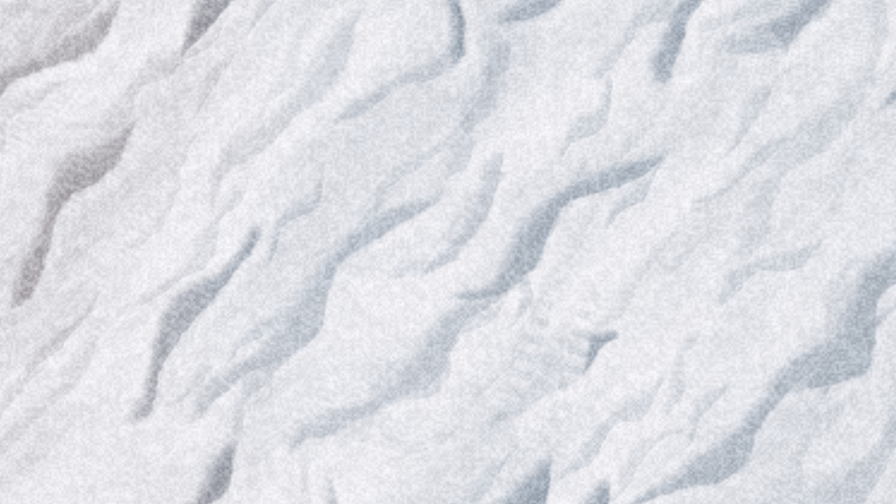
This texture is drawn by a Shadertoy shader. Its source:

```glsl
// Bright trampled sand: slanted hollows with one crisp edge, wind relief with
// thin creases, a few shoe prints and fine grain. Hollows are lenses scattered
// on a turned, warped grid; relief and creases come from layered sines.
#define LIT_SAND vec3(0.928, 0.928, 0.945)
#define COOL_SHADE vec3(0.570, 0.620, 0.675)
#define WARM_SHADE vec3(0.625, 0.605, 0.630)
#define RIDGE_ANGLE 0.85
#define HOLLOW_CELL vec2(0.44, 0.25)
#define HOLLOW_DEPTH 0.90
#define WARP 0.045
#define RELIEF 0.065
#define CREASE 0.15
#define GRAIN_FREQ 210.0
#define GRAIN_AMOUNT 0.085
#define PRINT_DEPTH 0.14

vec2 hash2(vec2 p) {
    vec2 k = vec2(dot(p, vec2(127.1, 311.7)), dot(p, vec2(269.5, 183.3)));
    return fract(sin(k) * 43758.5);
}

// Turns the frame so that x runs along the given angle
mat2 turn(float a) {
    float c = cos(a), s = sin(a);
    return mat2(c, -s, s, c);
}

// Layered sines, each octave turned and bent
float waves(vec2 p) {
    float sum = 0.0, amp = 0.5;
    for (int i = 0; i < 5; i++) {
        p = mat2(0.8, 0.6, -0.6, 0.8) * p * 1.7 + 1.3;
        sum += amp * sin(p.x + 1.4 * sin(p.y * 0.8));
        amp *= 0.45;
    }
    return sum;
}

// Smooth random speckle, -0.5 to 0.5
float speckle(vec2 p) {
    vec2 id = floor(p), f = p - id;
    f = f * f * (3.0 - 2.0 * f);
    float low = mix(hash2(id).x, hash2(id + vec2(1, 0)).x, f.x);
    float high = mix(hash2(id + vec2(0, 1)).x, hash2(id + 1.0).x, f.x);
    return mix(low, high, f.y) - 0.5;
}

// Scattered lens hollows: x = shadow, y = sunlit rim below the crisp edge
vec2 hollows(vec2 p, float seed) {
    vec2 id = floor(p / HOLLOW_CELL), result = vec2(0.0);
    for (int j = -1; j <= 1; j++)
    for (int i = -1; i <= 1; i++) {
        vec2 cell = id + vec2(i, j);
        vec2 place = hash2(cell + seed);
        vec2 size = hash2(cell + seed + 17.3);
        vec2 look = hash2(cell + seed + 41.9);
        vec2 q = p - (cell + 0.1 + 0.8 * place) * HOLLOW_CELL;
        q = turn((look.x - 0.5) * 0.6) * q;
        float x = q.x / mix(0.14, 0.40, size.x);
        float body = max(1.0 - x * x, 0.0);
        float swell = 0.75 + 0.35 * sin(q.x * 24.0 + size.y * 40.0);
        float halfWidth = mix(0.022, 0.058, size.y) * body * swell;
        float y = q.y + 0.022 * sin(q.x * 15.0 + look.y * 6.3);
        float crisp = smoothstep(-halfWidth - 0.003, -halfWidth + 0.009, y);
        float soft = 1.0 - smoothstep(0.2 * halfWidth, halfWidth + 0.022, y);
        float taper = smoothstep(0.0, 0.4, body);
        float depth = mix(0.15, 1.0, look.y) * taper;
        float rim = exp(-pow((y + halfWidth + 0.016) / 0.013, 2.0));
        result = max(result, depth * vec2(crisp * soft, rim));
    }
    return result;
}

// Oval sole, ribbed or studded: x = relief, y = trodden area
vec2 shoePrint(vec2 p, vec2 centre, float angle, vec2 size, float studs) {
    vec2 q = turn(angle) * (p - centre);
    float r = length(q / size);
    float inside = 1.0 - smoothstep(0.85, 1.0, r);
    float sides = smoothstep(0.30, 0.42, abs(q.y) / size.y);
    float ribs = sides * smoothstep(-0.4, 0.7, sin(q.x * 170.0)) - 0.4;
    float knobs = 0.5 * sin(q.x * 320.0) * sin(q.y * 320.0);
    float outline = exp(-pow((r - 1.0) / 0.05, 2.0)) * sign(q.y);
    return vec2(inside * mix(ribs, knobs, studs) + 0.4 * outline, inside);
}

void mainImage(out vec4 fragColor, in vec2 fragCoord) {
    vec2 p = fragCoord / iResolution.y;
    float across = fragCoord.x / iResolution.x;

    // Ridge frame, bent by large and small waves, edges roughened by grains
    vec2 ridge = turn(RIDGE_ANGLE) * p;
    vec2 bent = ridge + WARP * vec2(waves(p * 4.0), waves(p * 4.0 + 7.0));
    bent.y += 0.005 * waves(p * 26.0) + 0.006 * speckle(p * 75.0);

    // Soft relief from the slope across the ridges
    vec2 stretched = bent * vec2(2.4, 6.0);
    float slope = (waves(stretched) - waves(stretched + vec2(0.0, 0.05))) / 0.05;
    float shade = 0.075 + RELIEF * slope + 0.03 * waves(p * 2.0 + 3.0);
    shade += 0.05 * smoothstep(0.7, 0.95, across);

    // Thin creases: sharp on one side, fading on the other
    float level = waves(stretched * 0.9 + 20.0);
    float crease = smoothstep(0.0, 0.04, level) * exp(-7.0 * max(level, 0.0));
    shade += CREASE * crease * smoothstep(-0.3, 0.4, waves(p * 3.0 + 11.0));
    shade = max(shade, 0.0);

    // Shoe prints
    vec2 print = shoePrint(p, vec2(1.09, 0.27), 1.30, vec2(0.18, 0.075), 0.0);
    print += 0.5 * shoePrint(p, vec2(0.81, 0.50), 0.80, vec2(0.09, 0.055), 1.0);
    print += 0.6 * shoePrint(p, vec2(1.49, 0.88), 0.60, vec2(0.08, 0.060), 1.0);

    // Large hollows, then smaller and fainter ones, flattened under the prints
    vec2 large = hollows(bent + 3.1, 5.0);
    vec2 small = hollows(bent * 1.9 + 8.7, 29.0);
    float shadow = max(HOLLOW_DEPTH * large.x, 0.28 * small.x);
    shadow *= 1.0 - 0.8 * min(print.y, 1.0);
    shade = mix(shade, 1.0, shadow) - 0.12 * large.y * (1.0 - large.x);
    shade = clamp(shade + PRINT_DEPTH * print.x, 0.0, 1.0);

    // Colour, warmer on the left, then grain in three sizes
    float warmth = 1.0 - smoothstep(0.05, 0.42, across + 0.12 * waves(p * 3.0));
    vec3 color = mix(LIT_SAND, mix(COOL_SHADE, WARM_SHADE, warmth), shade);
    float grain = speckle(p * GRAIN_FREQ) + 0.5 * speckle(p * GRAIN_FREQ * 0.53 + 9.0);
    grain += 0.3 * speckle(p * GRAIN_FREQ * 0.21 + 31.0);
    color += grain * GRAIN_AMOUNT * (0.8 + 1.0 * shade);
    fragColor = vec4(clamp(color, 0.0, 1.0), 1.0);
}
```
